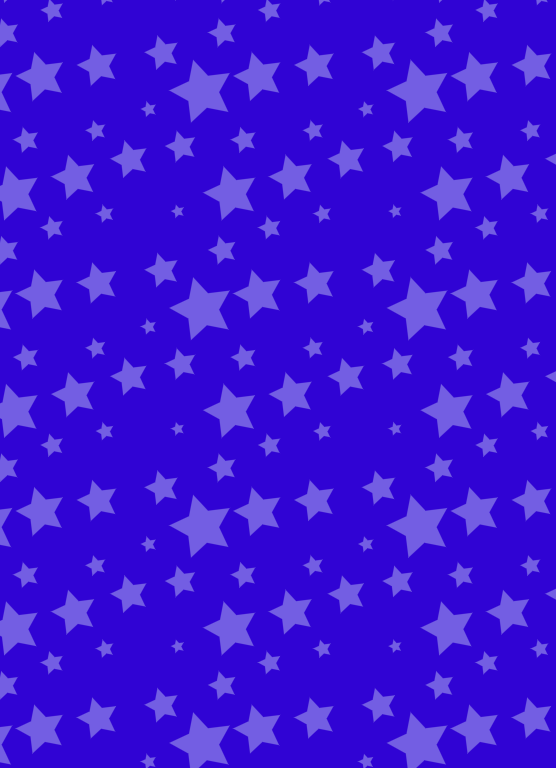
This pattern is drawn by a WebGL 2 fragment shader. Its source:

```glsl
#version 300 es
precision highp float;
// Pale violet five-pointed stars of mixed sizes scattered on a repeating deep blue tile.

#define TILES_HIGH 3.531          // tiles along the canvas height
#define STAR_COUNT 15             // stars in one tile
#define LATTICE_STEP vec2(2.0, 8.0)
#define TILE_ORIGIN vec2(0.93, 0.11)
#define JITTER 0.06               // drift of the smallest star, in tiles
#define RADIUS_MAX 0.152
#define RADIUS_MIN 0.032
#define SIZE_FALLOFF 0.65
#define INNER_RATIO 0.51          // valley radius over tip radius
#define TIP_ANGLE 3.107           // direction of one tip, in radians
#define GROUND_COLOR vec3(0.19, 0.01, 0.83)
#define STAR_COLOR vec3(0.45, 0.37, 0.89)

uniform vec2 u_resolution;
out vec4 fragColor;

const float HALF_POINT = 3.14159265 / 5.0;

// Signed distance to the star's edge lines, negative inside.
float starDistance(vec2 p, float radius) {
    float angle = atan(p.y, p.x) - TIP_ANGLE + HALF_POINT;
    angle = mod(angle, 2.0 * HALF_POINT) - HALF_POINT;
    vec2 folded = length(p) * vec2(cos(angle), abs(sin(angle)));
    vec2 tip = vec2(radius, 0.0);
    vec2 valley = INNER_RATIO * radius * vec2(cos(HALF_POINT), sin(HALF_POINT));
    vec2 edge = normalize(valley - tip);
    return dot(folded - tip, vec2(edge.y, -edge.x));
}

// Lattice point for a size rank; smaller stars drift further from it.
vec2 starCenter(float rank, float smallness) {
    vec2 drift = sin(rank * vec2(2.4, 3.7) + vec2(0.6, 1.9));
    return TILE_ORIGIN + rank * LATTICE_STEP / float(STAR_COUNT)
         + JITTER * smallness * drift;
}

void main() {
    vec2 p = gl_FragCoord.xy / u_resolution.y * TILES_HIGH;
    float pixel = TILES_HIGH / u_resolution.y;

    // Nearest star, with every offset wrapped around the tile.
    float nearest = 1.0;
    for (int i = 0; i < STAR_COUNT; i++) {
        float rank = float(i);
        float smallness = rank / float(STAR_COUNT - 1);
        float radius = mix(RADIUS_MAX, RADIUS_MIN, pow(smallness, SIZE_FALLOFF));
        vec2 offset = fract(p - starCenter(rank, smallness) + 0.5) - 0.5;
        nearest = min(nearest, starDistance(offset, radius));
    }

    // Flat colours with a smoothed edge.
    float coverage = 1.0 - smoothstep(-0.75 * pixel, 0.75 * pixel, nearest);
    fragColor = vec4(mix(GROUND_COLOR, STAR_COLOR, coverage), 1.0);
}
```
